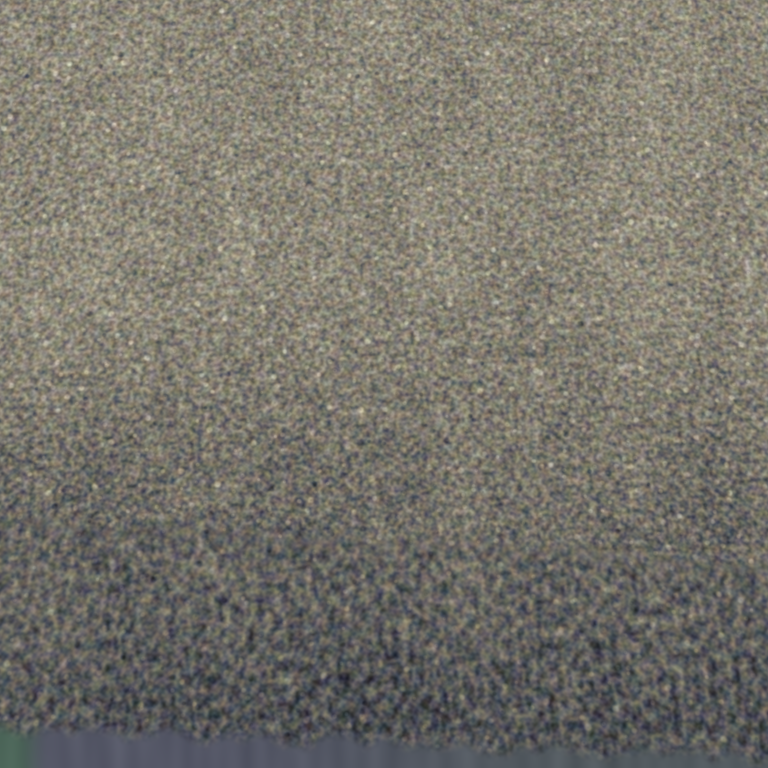
A WebGL 2 fragment shader for this texture:

```glsl
#version 300 es
precision highp float;

uniform vec2 u_resolution;
out vec4 fragColor;

#define FAR_SCALE vec2(108.0, 112.0)
#define NEAR_SCALE vec2(92.0, 64.0)
#define GRAIN_CONTRAST 0.205
#define FINE_CONTRAST 0.12
#define STONE_SCALE 62.0
#define STONE_DENSITY 0.22
#define STONE_CONTRAST 0.14
#define HUE_VARIATION 0.07
#define DARK_GRAIN vec3(0.29, 0.30, 0.32)
#define MID_GRAIN vec3(0.50, 0.48, 0.43)
#define PALE_GRAIN vec3(0.66, 0.64, 0.57)

// Integer hash giving two values in 0..1 per cell
vec2 hash2(vec2 cell) {
    uvec2 q = uvec2(ivec2(cell)) * uvec2(1597u, 3812u) + 7919u;
    uint n = (q.x ^ (q.y * 4099u)) * 26699u;
    n = (n ^ (n >> 15u)) * 73471u;
    n ^= n >> 13u;
    n = n * 60493u + q.y * 9973u;
    n ^= n >> 16u;
    n *= 40503u;
    n ^= n >> 15u;
    return vec2(n & 65535u, n >> 16u) / 65535.0;
}

float cornerSlope(vec2 cell, vec2 offset) {
    float angle = 6.28318 * hash2(cell).x;
    return dot(vec2(cos(angle), sin(angle)), offset);
}

float gradientNoise(vec2 p) {
    vec2 i = floor(p), f = p - i;
    vec2 w = f * f * f * (f * (f * 6.0 - 15.0) + 10.0);
    vec2 e = vec2(1.0, 0.0);
    float low = mix(cornerSlope(i, f), cornerSlope(i + e, f - e), w.x);
    float high = mix(cornerSlope(i + e.yx, f - e.yx), cornerSlope(i + 1.0, f - 1.0), w.x);
    return mix(low, high, w.y);
}

// Two turned layers hide the lattice directions
float grains(vec2 p, vec2 scale) {
    vec2 q = p * scale;
    vec2 turned = mat2(0.8, 0.6, -0.6, 0.8) * p * scale.x * 1.65;
    return GRAIN_CONTRAST * gradientNoise(q) + FINE_CONTRAST * gradientNoise(turned + 37.3);
}

// Soft scattered stones: positive for pale, negative for dark
float stones(vec2 p) {
    vec2 home = floor(p);
    float tone = 0.0;
    for (int y = -1; y <= 1; y++) {
        for (int x = -1; x <= 1; x++) {
            vec2 cell = home + vec2(x, y);
            vec2 kind = hash2(cell + 211.0);
            float radius = mix(0.2, 0.42, kind.y);
            float cover = 1.0 - smoothstep(0.25 * radius, radius, distance(p, cell + hash2(cell)));
            float pale = step(kind.x, STONE_DENSITY);
            float dark = step(0.9, kind.x);
            tone += cover * (pale - 0.7 * dark) * mix(0.5, 1.2, kind.y);
        }
    }
    return tone;
}

vec3 grainColor(float tone) {
    vec3 lower = mix(DARK_GRAIN, MID_GRAIN, (tone - 0.30) / 0.18);
    vec3 upper = mix(MID_GRAIN, PALE_GRAIN, (tone - 0.48) / 0.16);
    vec3 deep = DARK_GRAIN + (tone - 0.30);
    return tone < 0.30 ? deep : mix(lower, upper, step(0.48, tone));
}

void main() {
    vec2 uv = gl_FragCoord.xy / u_resolution;

    // Grains shrink gently with distance
    vec2 ground = vec2((uv.x - 0.5) * (1.0 + 0.22 * uv.y), uv.y * (1.0 + 0.16 * uv.y));
    float drift = gradientNoise(uv * vec2(9.0, 4.0) + 5.0);

    // Sunlit far ground and shaded near band
    float bandEdge = 0.325 - 0.06 * uv.x + 0.02 * drift;
    float far = smoothstep(-0.02, 0.02, uv.y - bandEdge);
    float farTone = mix(0.425, 0.54, smoothstep(0.24, 0.7, uv.y)) + grains(ground, FAR_SCALE);
    float nearTone = mix(0.33, 0.40, smoothstep(0.04, 0.26, uv.y)) + 1.05 * grains(ground + 3.0, NEAR_SCALE);
    float tone = mix(nearTone, farTone, far);
    tone += STONE_CONTRAST * mix(0.7, 1.0, far) * stones(ground * STONE_SCALE) - 0.012;

    // Broad patches and small clusters
    tone += 0.045 * drift + 0.05 * gradientNoise(uv * 21.0) + 0.075 * gradientNoise(ground * 47.0 + 19.0);

    // Warm, cool, rosy and greenish flecks
    vec3 color = grainColor(tone);
    float warmth = gradientNoise(ground * 82.0 + 71.0);
    float blush = gradientNoise(ground * 64.0 + 143.0);
    color += HUE_VARIATION * (warmth * vec3(0.6, 0.2, -1.0) + blush * vec3(0.5, -0.4, 0.2));

    // Smooth strip with upright streaks along the lower edge
    float streak = gradientNoise(vec2(uv.x * 42.0, uv.y * 5.0));
    vec3 strip = mix(vec3(0.33, 0.34, 0.40), vec3(0.32, 0.35, 0.37), smoothstep(0.25, 0.8, uv.x));
    strip = mix(vec3(0.30, 0.40, 0.35), strip, smoothstep(0.02, 0.065, uv.x));
    strip += 0.06 * streak + 0.03 * drift;
    float stripEdge = 0.053 - 0.04 * uv.x + 0.016 * gradientNoise(vec2(uv.x * 35.0, 2.5));
    color = mix(strip, color, smoothstep(-0.014, 0.014, uv.y - stripEdge));

    fragColor = vec4(clamp(color, 0.0, 1.0), 1.0);
}
```
